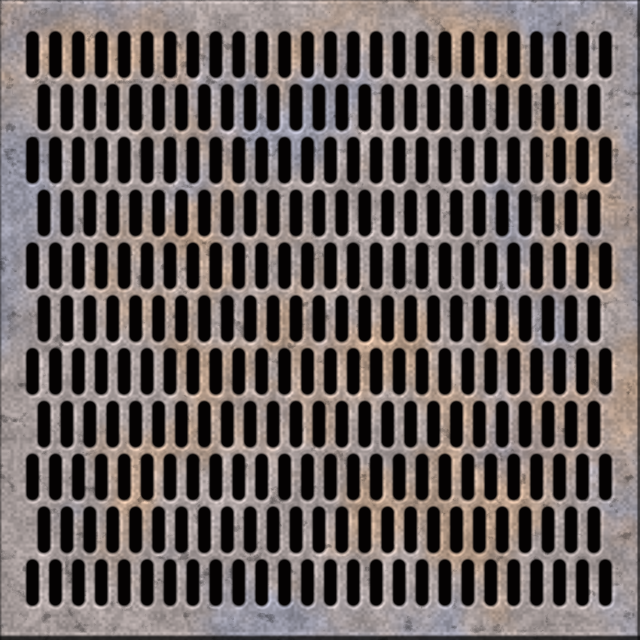
This texture is drawn by a WebGL 2 fragment shader. Its source:

```glsl
#version 300 es
precision highp float;
// Weathered steel grille: staggered rows of upright rounded slots in a bevelled plate.

uniform vec2 u_resolution;
out vec4 fragColor;

float hash(vec2 p) {
  return fract(sin(dot(p, vec2(127.1, 311.7))) * 43758.5453);
}

float noise(vec2 p) {
  vec2 i = floor(p), f = fract(p);
  f = f * f * (3.0 - 2.0 * f);
  return mix(mix(hash(i), hash(i + vec2(1, 0)), f.x),
             mix(hash(i + vec2(0, 1)), hash(i + vec2(1, 1)), f.x), f.y);
}

float fbm(vec2 p) {
  float sum = 0.0, amplitude = 0.5;
  for (int i = 0; i < 5; i++) {
    sum += amplitude * noise(p);
    p = p * 2.03 + 17.3;
    amplitude *= 0.5;
  }
  return sum;
}

// Distance to the nearest slot of one row; odd rows shift by half a pitch.
float rowDistance(vec2 p, float row) {
  row = clamp(row, 0.0, 10.0);
  float odd = mod(row, 2.0);
  float pitch = 0.0358;
  float x = p.x - 0.0508 - odd * pitch * 0.5;
  x -= pitch * clamp(round(x / pitch), 0.0, 25.0 - odd);
  float y = p.y - 0.0898 - row * 0.0825;
  y -= clamp(y, -0.0265, 0.0265);
  return length(vec2(x, y)) - 0.0094;
}

float slotDistance(vec2 p) {
  float row = floor((p.y - 0.0898) / 0.0825);
  return min(rowDistance(p, row), rowDistance(p, row + 1.0));
}

// Mottled steel with warm and bluish stains, fine grain and dark pits.
vec3 weatheredSteel(vec2 p) {
  vec3 color = vec3(0.64, 0.60, 0.595);
  float warm = smoothstep(0.46, 0.72, fbm(p * 7.0 + 3.7));
  float cool = smoothstep(0.48, 0.72, fbm(p * 6.0 + 41.0));
  color += warm * vec3(0.06, 0.0, -0.07);
  color += cool * vec3(-0.06, -0.02, 0.04);
  color *= 0.84 + 0.32 * fbm(p * 28.0);
  color *= 0.88 + 0.24 * noise(p * 210.0);
  color *= 1.0 - 0.3 * smoothstep(0.64, 0.82, fbm(p * 55.0 + 9.0));
  return color;
}

void main() {
  vec2 p = gl_FragCoord.xy / u_resolution;
  float blur = max(0.0016, 0.8 / u_resolution.y);
  float d = slotDistance(p);
  vec3 color = weatheredSteel(p);

  // Raised lip around each slot, lit from the upper left.
  float facing = (d - slotDistance(p + vec2(-0.0008, 0.0018))) / 0.002;
  float lip = exp(-pow((d - 0.0044) / 0.0021, 2.0));
  color *= 1.0 + lip * (0.10 + 0.16 * facing);
  color *= 1.0 - 0.35 * (1.0 - smoothstep(0.0, 0.0035, d));

  // Plate edges: worn light rims inside dark outer borders.
  vec2 far = 1.0 - p;
  color *= 1.0 + 0.16 * exp(-pow((far.y - 0.004) / 0.002, 2.0));
  color *= 1.0 + 0.12 * exp(-pow((p.y - 0.011) / 0.002, 2.0));
  color *= mix(0.60, 1.0, smoothstep(0.0, 0.004, p.x));
  color *= mix(0.72, 1.0, smoothstep(0.0, 0.003, far.y));
  color *= mix(0.40, 1.0, smoothstep(0.002, 0.006, far.x));
  color *= mix(0.25, 1.0, smoothstep(0.004, 0.009, p.y));

  // Openings.
  color = mix(vec3(0.015, 0.008, 0.008), color, smoothstep(-blur, blur, d));
  fragColor = vec4(color, 1.0);
}
```
